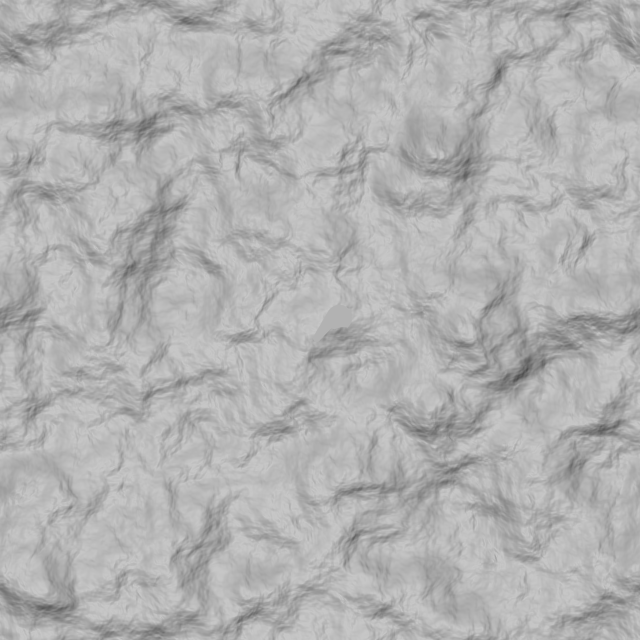
Reproduce this texture procedurally as a Shadertoy shader.

```glsl
// Crumpled grey paper with soft dark slopes and one small smooth flake; tiles seamlessly.

// Random vector in -1..1 for a lattice cell, without sine
vec2 hashVector(vec2 cell) {
    vec3 h = fract(cell.xyx * vec3(0.1031, 0.1030, 0.0973));
    h += dot(h, h.yzx + 33.33);
    return fract((h.xx + h.yz) * h.zy) * 2.0 - 1.0;
}

// Slope of one lattice corner, wrapped to the period
float corner(vec2 cell, vec2 offset, vec2 local, float period) {
    vec2 wrapped = mod(cell + offset, period);
    return dot(hashVector(wrapped + period * 1.7 + 11.0), local - offset);
}

// Gradient noise that repeats after a whole number of cells
float wrappedNoise(vec2 p, float period) {
    vec2 cell = floor(p), f = p - cell;
    vec2 fade = f * f * f * (f * (f * 6.0 - 15.0) + 10.0);
    float low = mix(corner(cell, vec2(0, 0), f, period),
                    corner(cell, vec2(1, 0), f, period), fade.x);
    float high = mix(corner(cell, vec2(0, 1), f, period),
                     corner(cell, vec2(1, 1), f, period), fade.x);
    return mix(low, high, fade.y);
}

// Layered height; each layer drags the finer ones along, drawing out streaks
float paperHeight(vec2 p) {
    float height = 0.0, amplitude = 0.04, period = 5.0;
    vec2 drag = vec2(0.8, 0.6);
    for (int layer = 0; layer < 6; layer++) {
        float n = wrappedNoise(p * period, period);
        height += amplitude * n;
        p += drag * n * 0.2 / period;
        drag = vec2(-drag.y, drag.x) * 0.8 + drag * 0.6;
        amplitude *= 0.37;
        period *= 2.0;
    }
    return height;
}

// Signed distance to the flake: a round body with a tail, hollowed from below
float flakeDistance(vec2 p) {
    float body = length(p - vec2(0.010, 0.004)) - 0.021;
    vec2 start = vec2(0.0, 0.005), tail = vec2(-0.025, -0.033);
    float along = clamp(dot(p - start, tail) / dot(tail, tail), 0.0, 1.0);
    float arm = length(p - start - tail * along) - mix(0.012, 0.007, along);
    float hollow = 0.034 - length(p - vec2(0.018, -0.046));
    return max(min(body, arm), hollow);
}

void mainImage(out vec4 fragColor, in vec2 fragCoord) {
    vec2 uv = fragCoord / iResolution.xy;

    // Surface slope from height differences
    float stepSize = 0.0008;
    float height = paperHeight(uv);
    vec2 slope = vec2(paperHeight(uv + vec2(stepSize, 0.0)),
                      paperHeight(uv + vec2(0.0, stepSize))) - height;
    slope /= stepSize;

    // Overhead light: steep parts darken, with a slight lean to the upper left
    float steepness = sqrt(dot(slope, slope) + 0.001);
    float grey = 0.795 - 0.56 * steepness + 0.22 * dot(slope, vec2(0.64, -0.77));

    // Smooth flake with a ragged rim and a shaded hollow below it
    vec2 fromFlake = uv - vec2(0.52, 0.5);
    grey -= 0.06 * smoothstep(0.03, 0.0, length(fromFlake - vec2(0.016, -0.022)));
    float flake = flakeDistance(fromFlake) + 0.15 * height;
    grey = mix(0.70, grey, smoothstep(-0.001, 0.001, flake));

    fragColor = vec4(vec3(clamp(grey, 0.0, 1.0)), 1.0);
}
```
